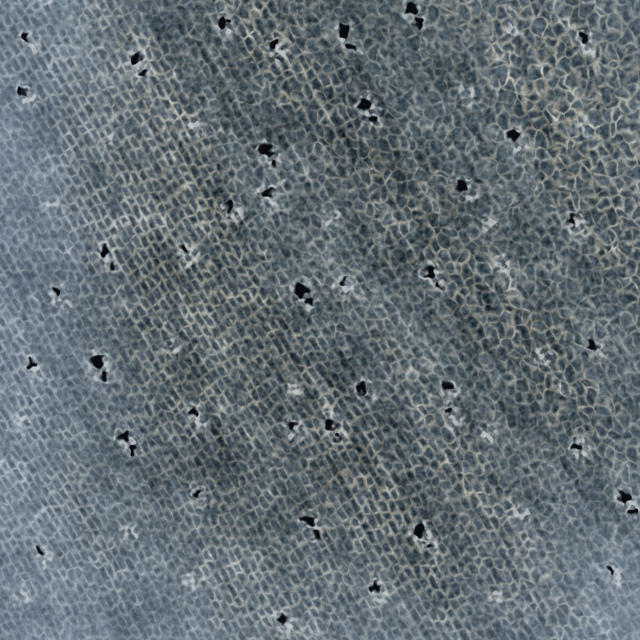
Give the GLSL for this texture, as a Shadertoy shader.

```glsl
// Plant tissue under a microscope: slanted files of small cells with pale walls,
// drawn as a stretched Voronoi pattern along the grain, with gradient noise for
// bands and mottling, and scattered black pores with glinting rims.

vec2 hash2(vec2 p) {
    p = vec2(dot(p, vec2(127.1, 311.7)), dot(p, vec2(269.5, 183.3)));
    return fract(sin(p) * 43758.545);
}

float corner(vec2 cell, vec2 offset) {
    return dot(hash2(cell) * 2.0 - 1.0, offset);
}

float gradientNoise(vec2 p) {
    vec2 i = floor(p), f = fract(p);
    vec2 u = f * f * f * (f * (f * 6.0 - 15.0) + 10.0);
    vec2 e = vec2(1.0, 0.0);
    return mix(mix(corner(i, f), corner(i + e.xy, f - e.xy), u.x),
               mix(corner(i + e.yx, f - e.yx), corner(i + e.xx, f - e.xx), u.x), u.y);
}

// x: gap between the two nearest cell centres (0 on a wall), y: random cell value
vec2 tissue(vec2 p, vec2 jitter) {
    vec2 base = floor(p);
    float nearest = 9.0, second = 9.0, id = 0.0;
    for (int y = -2; y <= 2; y++)
    for (int x = -1; x <= 1; x++) {
        vec2 cell = base + vec2(x, y);
        vec2 rnd = hash2(cell);
        float stagger = 0.7 * (hash2(vec2(cell.x, 7.0)).x - 0.5);
        float d = length(cell + 0.5 + vec2(0.0, stagger) + jitter * (rnd - 0.5) - p);
        if (d < nearest) {
            second = nearest;
            nearest = d;
            id = fract(rnd.x * 17.0 + rnd.y);
        } else {
            second = min(second, d);
        }
    }
    return vec2(second - nearest, id);
}

// x: black hole coverage, y: bright rim and halo coverage
vec2 pores(vec2 uv, vec2 along) {
    vec2 wobble = vec2(gradientNoise(uv * 80.0), gradientNoise(uv * 80.0 + 40.0));
    float glint = smoothstep(-0.12, 0.28, gradientNoise(uv * 105.0 + 9.0));
    vec2 base = floor(uv * 8.0), cover = vec2(0.0);
    for (int y = -1; y <= 1; y++)
    for (int x = -1; x <= 1; x++) {
        vec2 cell = base + vec2(x, y);
        vec2 kind = hash2(cell + 71.0);
        if (kind.x > 0.92) continue;
        vec2 q = uv - (cell + 0.1 + 0.8 * hash2(cell + 23.0)) / 8.0 + 0.014 * wobble;
        float radius = mix(0.005, 0.0105, kind.y);
        float hole = length(q) - radius;
        // some pores have a smaller twin further along the grain
        if (kind.y > 0.6) hole = min(hole, length(q - along * 0.025) - radius * 0.6);
        float open = step(kind.x, 0.6);
        float rim = exp(-pow((hole - 0.0045) / 0.004, 2.0));
        float halo = 1.0 - smoothstep(0.006, 0.025, length(q - along * 0.014 * open));
        cover.x = max(cover.x, open * (1.0 - smoothstep(-0.003, 0.002, hole)));
        cover.y = max(cover.y, max(rim * (0.2 + 0.8 * glint) * open,
                                   halo * (0.08 + 1.1 * glint)));
    }
    return min(cover, 1.0);
}

void mainImage(out vec4 fragColor, in vec2 fragCoord) {
    vec2 uv = fragCoord / iResolution.y;

    // grain coordinates: x across the files, y along them, gently bent
    vec2 along = vec2(0.5, -0.866);
    vec2 bent = uv + 0.02 * vec2(gradientNoise(uv * 2.2), gradientNoise(uv * 2.2 + 17.0));
    vec2 grain = vec2(dot(bent, vec2(0.866, 0.5)), dot(bent, along));

    // cells grow wider and less regular to the right
    float loose = smoothstep(0.55, 1.15, grain.x);
    vec2 ripple = vec2(gradientNoise(uv * 50.0), gradientNoise(uv * 50.0 + 31.0));
    vec2 p = vec2(grain.x * (98.0 - 16.0 * grain.x), grain.y * 50.0);
    p += ripple * mix(vec2(0.25, 0.6), vec2(0.8), loose);
    vec2 cell = tissue(p, mix(vec2(0.2, 0.6), vec2(0.75, 0.9), loose));
    float wall = 1.0 - smoothstep(-0.05, 0.55, cell.x);

    // long bands where the walls between files stand out
    float band = smoothstep(-0.25, 0.3, gradientNoise(grain * vec2(9.0, 1.3) + 4.0));
    float fileWall = smoothstep(0.15, 0.5, abs(fract(p.x) - 0.5));
    wall = max(wall, fileWall * (0.4 + 0.6 * band) * (1.0 - 0.9 * loose));
    wall *= 0.9 + 1.2 * gradientNoise(uv * 42.0 + 12.0);

    // pale blue haze toward the left side and the corners
    float haze = smoothstep(0.34, 0.8, length((uv - vec2(0.58, 0.62)) * vec2(1.1, 0.95)));
    haze = max(haze, smoothstep(0.32, 0.0, uv.x));
    float contrast = mix(1.0, 0.62, haze);

    float patches = gradientNoise(uv * 13.0 + 5.0);
    float streaks = gradientNoise(grain * vec2(7.0, 1.0) + 22.0);
    float fibres = gradientNoise(grain * vec2(85.0, 6.0));
    float mottle = gradientNoise(uv * 115.0) + 0.6 * gradientNoise(uv * 200.0 + 3.0);
    float light = 0.312 + 0.17 * haze + 0.07 * patches + 0.11 * streaks;
    light += contrast * (wall * (0.16 + 0.12 * band + 0.10 * patches)
           + 0.08 * (cell.y - 0.5) + 0.15 * fibres + 0.21 * mottle - 0.03 * band);

    // blue cell bodies and haze, warmer walls
    float warmth = clamp(wall * (0.6 + 0.6 * band), 0.0, 1.0) * (1.0 - 0.8 * haze);
    vec3 body = mix(vec3(-0.052, 0.004, 0.042), vec3(-0.062, 0.003, 0.064), haze);
    vec3 color = light + mix(body, vec3(0.0, 0.008, -0.02), warmth);

    vec2 pore = pores(uv, along);
    color = mix(color, vec3(0.82, 0.84, 0.85), 0.75 * pore.y);
    color = mix(color, vec3(0.03, 0.04, 0.06), pore.x);
    fragColor = vec4(clamp(color, 0.0, 1.0), 1.0);
}
```
